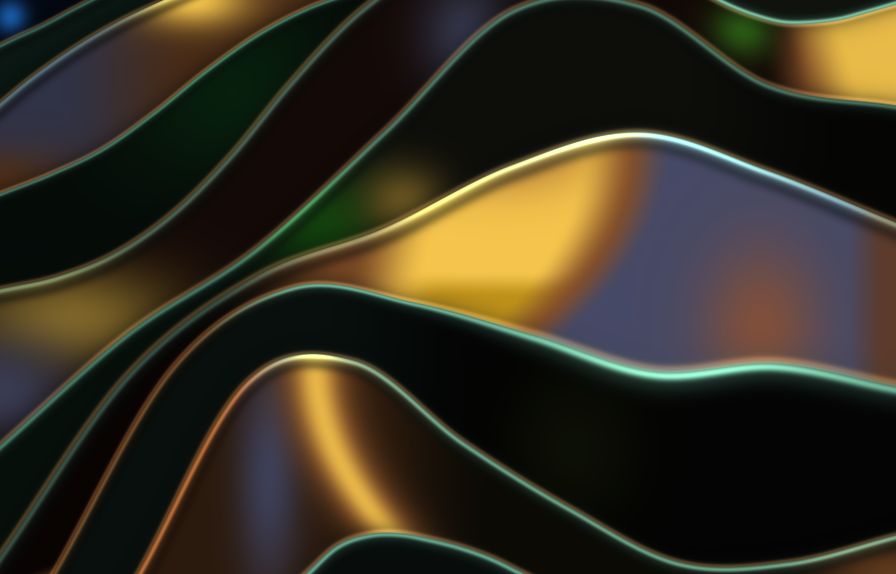
This background is drawn by a WebGL 1 fragment shader. Its source:

```glsl
precision highp float;
// Dark folded metallic ribbons with gold and slate reflections and teal rims.

uniform vec2 u_resolution;

const vec3 GOLD = vec3(.96, .77, .3);
const vec3 COPPER = vec3(.47, .28, .14);
const vec3 SLATE = vec3(.25, .26, .36);
const vec3 TEAL = vec3(.5, .82, .7);

vec2 p; // canvas position, 0 to 1 on both axes
vec3 col; // colour painted so far

// Catmull-Rom weight of a knot at distance s
float knot(float s) {
  s = abs(s);
  if (s < 1.) return (1.5 * s - 2.5) * s * s + 1.;
  return s < 2. ? ((2.5 - .5 * s) * s - 4.) * s + 2. : 0.;
}

// Smooth height through eight even knots on span, straight beyond its ends
float ridge(float x, vec2 span, vec4 a, vec4 b) {
  float u = 7. * (x - span.x) / (span.y - span.x);
  float t = clamp(u, 0., 7.);
  float h = knot(t + 1.) * (2. * a.x - a.y) + knot(t - 8.) * (2. * b.w - b.z);
  for (int i = 0; i < 4; i++) {
    h += knot(t - float(i)) * a[i] + knot(t - float(i) - 4.) * b[i];
  }
  return h + min(u, 0.) * (a.y - a.x) + max(u - 7., 0.) * (b.w - b.z);
}

// Approximate signed distance to a ridge, positive above it
float above(vec2 span, vec4 a, vec4 b) {
  float h = ridge(p.x, span, a, b);
  float slope = (ridge(p.x + .002, span, a, b) - h) / .002;
  return (p.y - h) / length(vec2(1., slope * u_resolution.y / u_resolution.x));
}

float bell(float x, float width) {
  return exp(-x * x / (width * width));
}

// Soft elliptical reflection
void lit(inout vec3 s, vec3 tone, vec2 center, vec2 radius) {
  vec2 q = (p - center) / radius;
  s = mix(s, tone, exp(-dot(q, q)));
}

// Lays a surface where d is negative, with contact shadow and two-tone rim
void fold(vec3 s, float d, vec3 shine, float width) {
  float px = 1. / u_resolution.y;
  col *= 1. - .55 * exp(-max(d, 0.) / .012);
  s *= 1. - .45 * bell(d + 2.5 * width, 1.5 * width);
  col = mix(s, col, smoothstep(-px, px, d));
  col += COPPER * .55 * bell(d - .5 * width, .5 * width);
  col += shine * (bell(d + .5 * width, .6 * width) + .2 * bell(d + width, 2. * width));
}

void main() {
  p = gl_FragCoord.xy / u_resolution;

  // Upper left ribbons
  col = vec3(.01, .03, .07);
  lit(col, vec3(.1, .35, .65), vec2(.012, .97), vec2(.018, .03));
  fold(vec3(.04, .09, .07), above(vec2(0., .14), vec4(.922, .937, .951, .967),
    vec4(.984, 1., 1.016, 1.033)), TEAL * .3, .005);

  vec3 s = mix(SLATE * .75, COPPER * .6, smoothstep(.06, .22, p.x));
  lit(s, COPPER * .65, vec2(0., .68), vec2(.1, .06));
  lit(s, GOLD, vec2(.215, 1.), vec2(.06, .045));
  fold(s, above(vec2(0., .2), vec4(.82, .857, .89, .92),
    vec4(.947, .971, .992, 1.012)), TEAL * .25, .006);

  s = vec3(.02, .045, .03);
  lit(s, vec3(.03, .12, .05), vec2(.26, .84), vec2(.13, .16));
  fold(s, above(vec2(0., .4), vec4(.663, .698, .741, .804),
    vec4(.876, .939, .986, 1.018)), TEAL * .4, .005);

  // Brown ribbon, reaching the gold reflection at the upper right
  s = vec3(.075, .035, .025);
  lit(s, GOLD * .52, vec2(.08, .445), vec2(.12, .09));
  lit(s, SLATE * .9, vec2(0., .32), vec2(.08, .09));
  lit(s, SLATE * .8, vec2(.52, .94), vec2(.05, .1));
  lit(s, vec3(.17, .36, .08), vec2(.83, .95), vec2(.035, .05));
  s = mix(s, COPPER, smoothstep(.85, .91, p.x));
  s = mix(s, GOLD * .95, smoothstep(.88, .95, p.x + .2 * (p.y - .9)));
  fold(s, above(vec2(0., .45), vec4(.496, .518, .559, .629),
    vec4(.729, .851, .959, 1.041)), TEAL * .35, .007);
  fold(vec3(.06, .07, .05), -above(vec2(.78, 1.), vec4(1.016, .99, .971, .959),
    vec4(.959, .965, .978, .992)), TEAL * .7, .006);

  // Long dark ribbon
  s = mix(vec3(.025, .06, .04), vec3(.05, .05, .038), smoothstep(.2, .5, p.x));
  s *= 1. - .6 * smoothstep(.75, .95, p.x);
  lit(s, vec3(.07, .25, .05), vec2(.36, .61), vec2(.075, .09));
  lit(s, GOLD * .42, vec2(.45, .65), vec2(.045, .06));
  fold(s, above(vec2(0., 1.), vec4(.224, .42, .567, .771),
    vec4(.982, .992, .853, .816)), TEAL * .42, .007);

  // Central panel: gold sweeping into slate, then copper
  s = mix(vec3(.035, .015, .01), COPPER, smoothstep(.23, .39, p.x));
  s = mix(s, GOLD, smoothstep(.39, .48, p.x + .15 * (.55 - p.y)));
  s = mix(s, vec3(.75, .57, .1), smoothstep(-.53, -.48, -p.y) * smoothstep(.42, .5, p.x));
  lit(s, COPPER * 1.2, vec2(.56, .76), vec2(.09, .08));
  float sweep = p.x - .716 + 1.15 * (.735 - p.y) * (.735 - p.y);
  s = mix(s, COPPER * 1.1, smoothstep(-.07, -.005, sweep));
  s = mix(s, SLATE * 1.1, smoothstep(-.02, .035, sweep));
  lit(s, vec3(.5, .31, .23), vec2(.85, .43), vec2(.065, .14));
  s = mix(s, vec3(.36, .23, .17), smoothstep(.94, .99, p.x));
  fold(s, above(vec2(0., 1.), vec4(.031, .347, .518, .602),
    vec4(.712, .769, .702, .612)), TEAL * (.3 + .65 * bell(p.x - .72, .18)), .008);

  // Arched dark ribbon
  s = mix(vec3(.03, .06, .05), vec3(.012, .014, .011), smoothstep(.35, .55, p.x));
  lit(s, vec3(.05, .06, .02), vec2(.64, .22), vec2(.07, .13));
  vec3 shine = mix(COPPER * .7, TEAL * .65, smoothstep(.2, .36, p.x));
  shine *= 1. + .6 * bell(p.x - .77, .16);
  fold(s, above(vec2(.059, 1.), vec4(0., .361, .5, .473),
    vec4(.416, .353, .367, .327)), shine, mix(.006, .013, smoothstep(.4, .7, p.x)));

  // Inner arch with a curved gold streak
  s = mix(COPPER * .35, vec3(.045, .04, .02), smoothstep(.4, .55, p.x));
  lit(s, SLATE * .95, vec2(.3, .17), vec2(.035, .2));
  float streak = p.x - .352 - .95 * (.367 - p.y) * (.367 - p.y);
  s = mix(s, COPPER * 1.2, bell(streak, .04));
  s = mix(s, GOLD, .85 * bell(streak, .02));
  lit(s, COPPER * .8, vec2(1., 0.), vec2(.09, .06));
  fold(s, above(vec2(.154, 1.), vec4(0., .333, .371, .231), vec4(.114, .02, .02, .067)),
    mix(COPPER, TEAL * .6, smoothstep(.26, .34, p.x)), .007);

  // Small bump at the lower edge
  fold(vec3(.03, .05, .045), above(vec2(.341, .586), vec4(0., .049, .069, .071),
    vec4(.061, .047, .027, 0.)), TEAL * .6, .007);

  gl_FragColor = vec4(col, 1.);
}
```
